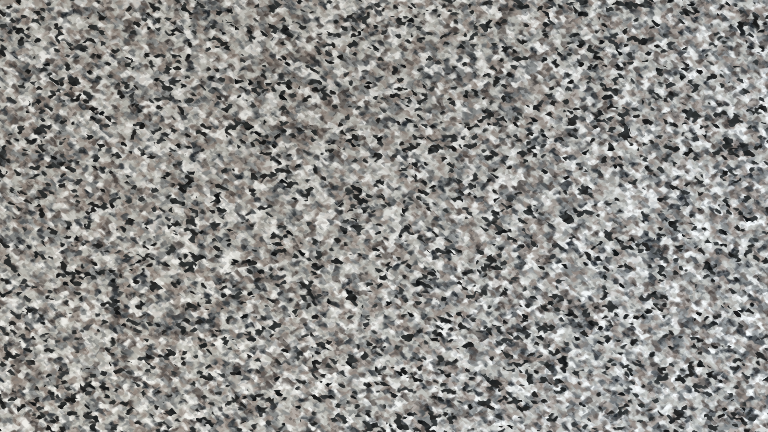
This texture is drawn by a WebGL 2 fragment shader. Its source:

```glsl
#version 300 es
precision highp float;
// Polished speckled granite: pale feldspar, taupe grains and small flecks of dark mica.

uniform vec2 u_resolution;
out vec4 fragColor;

// Grain counts per canvas height
const vec2 FELDSPAR_SCALE = vec2(70.0, 84.0);
const vec2 MICA_SCALE = vec2(86.0, 112.0);
const vec2 SPECKLE_SCALE = vec2(136.0, 156.0);
const vec2 CLUMP_SCALE = vec2(34.0, 48.0);

const float EDGE_SHARPNESS = 7.5;
const float MICA_SHARPNESS = 7.0;
const float SPECKLE_STRENGTH = 0.45;
const float MICA_MIN = 0.04;
const float MICA_MAX = 0.28;
const float SLANT = 0.12;

// Minerals
const vec3 QUARTZ = vec3(0.85, 0.85, 0.845);
const vec3 PALE = vec3(0.71, 0.71, 0.695);
const vec3 TAUPE = vec3(0.595, 0.565, 0.545);
const vec3 GREY = vec3(0.50, 0.51, 0.515);
const vec3 BROWN = vec3(0.415, 0.395, 0.385);
const vec3 SLATE = vec3(0.29, 0.305, 0.32);
const vec3 MICA_STAIN = vec3(0.245, 0.26, 0.265);
const float MEAN_TONE = 0.63;

const vec3 WARM_TINT = vec3(1.0, 0.996, 0.982);
const vec3 COOL_TINT = vec3(0.985, 1.002, 1.018);

vec3 hash3(vec2 p) {
    vec3 q = fract(p.xyx * vec3(0.1031, 0.1030, 0.0973));
    q += dot(q, q.yxz + 33.33);
    return fract((q.xxy + q.yzz) * q.zyx);
}

float valueNoise(vec2 p) {
    vec2 cell = floor(p);
    vec2 f = fract(p);
    f = f * f * (3.0 - 2.0 * f);
    float low = mix(hash3(cell).x, hash3(cell + vec2(1, 0)).x, f.x);
    float high = mix(hash3(cell + vec2(0, 1)).x, hash3(cell + vec2(1, 1)).x, f.x);
    return mix(low, high, f.y);
}

vec3 mineral(float pick) {
    if (pick < 0.23) return QUARTZ;
    if (pick < 0.51) return PALE;
    if (pick < 0.69) return TAUPE;
    if (pick < 0.83) return GREY;
    if (pick < 0.93) return BROWN;
    return SLATE;
}

// Layered sines that make the grain outlines ragged
vec2 ragged(vec2 p) {
    p += 0.22 * sin(p.yx * 2.3 + 1.7 * sin(p * 0.61));
    return p + 0.08 * sin(p.yx * 5.9 + vec2(1.3, 4.1));
}

// Soft-edged cellular noise: mineral colour in rgb, mica coverage in a
vec4 grains(vec2 p, float seed, float sharpness, float micaShare) {
    p = ragged(p) + seed;
    vec2 home = floor(p);
    vec4 sum = vec4(0.0);
    float total = 0.0;
    for (int y = -1; y <= 1; y++) {
        for (int x = -1; x <= 1; x++) {
            vec2 cell = home + vec2(x, y);
            vec3 h = hash3(cell);
            vec2 offset = cell + 0.1 + 0.8 * h.xy - p;
            float weight = exp(-sharpness * dot(offset, offset));
            float pick = hash3(cell + 71.7).y;
            float covered = smoothstep(-0.02, 0.02, micaShare - h.z);
            sum += weight * vec4(mineral(pick), covered);
            total += weight;
        }
    }
    return sum / max(total, 1e-9);
}

void main() {
    vec2 uv = gl_FragCoord.xy / u_resolution;
    vec2 p = gl_FragCoord.xy / u_resolution.y;
    p.y += SLANT * p.x;

    // Pale ground with fine crystal speckle
    vec3 color = grains(p * FELDSPAR_SCALE, 13.0, EDGE_SHARPNESS, 0.0).rgb;
    vec3 speckle = grains(p * SPECKLE_SCALE, 57.0, EDGE_SHARPNESS, 0.0).rgb;
    color += SPECKLE_STRENGTH * (speckle - MEAN_TONE);

    // Mica flecks from black to slate, loosely clustered
    float clump = valueNoise(p * CLUMP_SCALE + 5.0);
    float micaShare = mix(MICA_MIN, MICA_MAX, smoothstep(0.3, 0.85, clump));
    vec4 mica = grains(p * MICA_SCALE, 101.0, MICA_SHARPNESS, micaShare);
    color = mix(color, mica.rgb * MICA_STAIN, smoothstep(0.0, 1.0, mica.a));

    // Broad uneven light: dim upper middle, brighter and cooler lower right
    vec2 shade = (uv - vec2(0.46, 0.78)) / vec2(0.30, 0.36);
    float light = 1.0 + 0.07 * (uv.x - 0.5) - 0.04 * (uv.y - 0.5);
    light -= 0.06 * exp(-dot(shade, shade));
    float cool = smoothstep(0.25, 1.0, uv.x + 0.3 * (0.5 - uv.y));
    color *= light * mix(WARM_TINT, COOL_TINT, cool);

    fragColor = vec4(clamp(color, 0.0, 1.0), 1.0);
}
```
